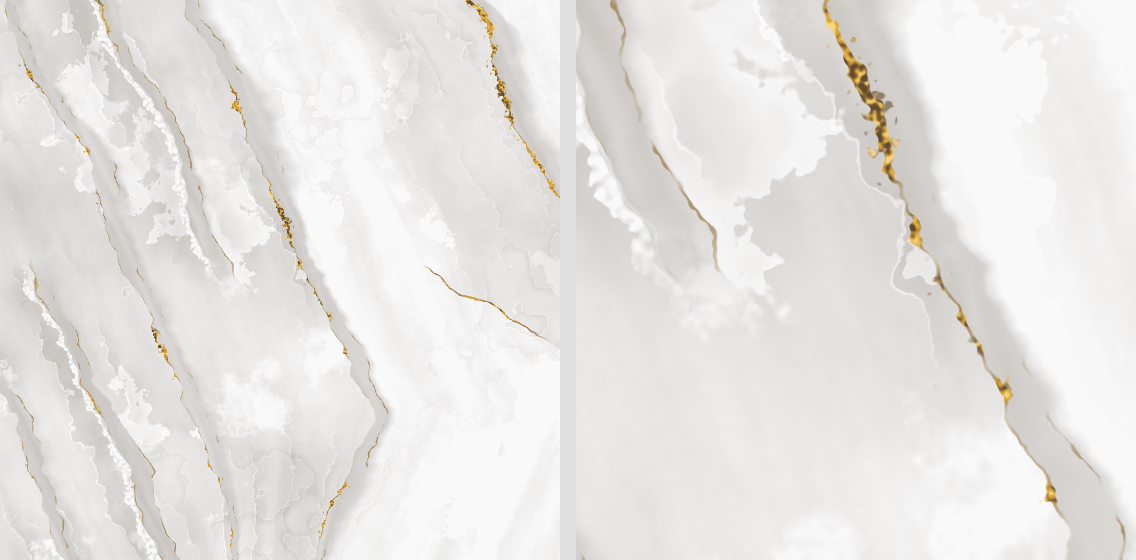
Left: the whole. Right: its middle third, enlarged.
Give the GLSL for this texture, as a three.js fragment shader.

```glsl
#define SLANT 0.45
#define VEIN_START 0.13
#define VEIN_STEP 0.165
#define EDGE 0.0015
#define SHADE vec3(0.79, 0.775, 0.76)
#define PALE vec3(0.892, 0.884, 0.876)
#define WHITE vec3(0.978, 0.976, 0.978)
#define GOLD vec3(0.84, 0.64, 0.22)
#define GLINT vec3(0.97, 0.84, 0.5)
#define UMBER vec3(0.38, 0.29, 0.19)
varying vec2 vUv;

vec2 randomGradient(vec2 cell) {
  vec3 h = fract(cell.xyx * vec3(0.1031, 0.103, 0.0973));
  h += dot(h, h.yzx + 33.33);
  return fract((h.xx + h.yz) * h.zy) * 2.0 - 1.0;
}

float noise(vec2 p) {
  vec2 i = floor(p), f = fract(p), e = vec2(1.0, 0.0);
  vec2 w = f * f * f * (f * (f * 6.0 - 15.0) + 10.0);
  float low = mix(dot(randomGradient(i), f), dot(randomGradient(i + e), f - e), w.x);
  float high = mix(dot(randomGradient(i + e.yx), f - e.yx), dot(randomGradient(i + 1.0), f - 1.0), w.x);
  return mix(low, high, w.y);
}

float fbm(vec2 p) {
  float sum = 0.0, amp = 0.6;
  for (int i = 0; i < 5; i++) {
    sum += amp * noise(p);
    p = mat2(1.6, 1.2, -1.2, 1.6) * p + 7.3;
    amp *= 0.5;
  }
  return sum;
}

float lineMask(float d, float halfWidth) {
  return 1.0 - smoothstep(halfWidth, halfWidth + EDGE, abs(d));
}

// Sideways wander of one vein along its length
float wander(float y, float id) {
  return 0.05 * noise(vec2(y * 5.0, id * 7.3 + 0.4)) + 0.024 * noise(vec2(y * 14.0, id * 3.7 + 0.3))
       + 0.009 * noise(vec2(y * 50.0, id * 5.1 + 0.6));
}

// Gold flakes, darkening to brown along some stretches
vec3 goldLeaf(vec2 p) {
  float grain = noise(p * 240.0) + 0.6 * noise(p * 110.0);
  vec3 leaf = mix(UMBER, GOLD, smoothstep(-0.5, 0.1, grain + 0.9 * noise(p * 14.0)));
  return mix(leaf, GLINT, smoothstep(0.05, 0.5, grain));
}

// Stacked growth layers: a bright rim with a shadow fading behind it
float growthLayers(float s) {
  float layer = fract(s);
  float rim = 1.0 - smoothstep(0.006, 0.025, abs(layer - 0.5));
  return 0.32 * rim - 0.24 * smoothstep(0.505, 0.53, layer) * (1.0 - smoothstep(0.53, 0.95, layer));
}

void main() {
  vec2 p = vUv;
  float cloud = fbm(p * 4.0 + 3.1), fine = fbm(p * 22.0 + 9.7), grit = noise(p * 150.0);
  // Coordinate across the slanted layers, folded back at the lower right
  float across = p.x + SLANT * p.y + 0.012 * fine + 0.0016 * grit;
  across += 0.9 * max(0.27 - p.y, 0.0) * smoothstep(0.35, 0.6, p.x);
  float bands = fbm(vec2(across * 15.0 + cloud, p.y * 2.2));
  float striae = noise(vec2(across * 75.0 + 2.0 * cloud, p.y * 5.0));

  // Broad zones: grey layers, white flow, grey pocket above a slanting ridge
  float mainVein = across - VEIN_START - 4.0 * VEIN_STEP - wander(p.y, 4.0);
  float edgeVein = across - VEIN_START - 7.0 * VEIN_STEP - wander(p.y, 7.0);
  float ridge = p.y - 0.93 + 0.55 * p.x + 0.03 * noise(vec2(p.x * 12.0, 2.4)) + 0.014 * fine;
  float flow = smoothstep(-EDGE, EDGE, mainVein - 0.025);
  float pocket = smoothstep(0.98, 1.1, across + 0.2 * cloud) * smoothstep(-0.003, 0.003, ridge)
               * (1.0 - smoothstep(-0.004, 0.004, edgeVein - 0.02));
  float tone = mix(0.57 + 0.8 * cloud + 0.4 * bands, 0.92 + 0.6 * bands, flow);
  tone = mix(tone, 0.53 + 0.6 * cloud + 0.2 * bands, pocket) + 0.07 * striae;

  // Ragged white crusts, bright at the rim and fading inward
  float crust = fbm(p * 3.6 + 21.0) + 0.3 * fine + 0.05 * grit - 0.1;
  float shell = smoothstep(0.0, 0.015 + 0.16 * smoothstep(-0.15, 0.15, cloud), crust);
  tone += (1.0 - 0.5 * pocket) * (0.5 * shell * exp(-5.0 * max(crust, 0.0))
        - 0.08 * (1.0 - shell) * exp(9.0 * min(crust, 0.0)) * (1.0 - flow));

  // Growth layers at two scales and fine mineral texture
  float layerMask = smoothstep(-0.2, 0.2, noise(p * 4.0 + 40.0) + 0.5 * fine) * (1.0 - 0.6 * flow);
  tone += layerMask * growthLayers(across * 10.0 + 0.8 * cloud + 0.4 * fine);
  float veilMask = smoothstep(0.0, 0.3, noise(p * 3.0 + 70.0) + 0.4 * fine);
  tone += 0.7 * veilMask * growthLayers(6.0 * cloud + across * 4.0 + 0.4 * fine);
  tone += 0.14 * fine + 0.05 * grit;

  // Veins: grey band, chalky crest, brown stain and gold flecks
  float stain = 0.0, gilt = 0.0;
  for (int i = 0; i < 8; i++) {
    if (i == 5 || i == 6) continue;
    float id = float(i), crested = (i == 1 || i == 3) ? 1.0 : 0.0;
    float d = across - VEIN_START - VEIN_STEP * id - wander(p.y, id);
    float run = mix(1.0, smoothstep(-0.04, 0.04, (id - 2.0) * (p.y - 0.51)), crested);
    float width = 0.026 + 0.026 * noise(vec2(p.y * 7.0, id + 0.5));
    float soft = 0.002 + 0.03 * smoothstep(-0.1, 0.3, noise(vec2(p.y * 4.0, id + 9.5)));
    float band = smoothstep(-EDGE, EDGE, d) * (1.0 - smoothstep(width - EDGE, width + soft, d));
    tone = mix(tone, 0.14 + 0.4 * bands + 0.25 * striae + 0.1 * fine, 0.9 * band * run);
    float crest = lineMask(d + 0.009, 0.005 + 0.016 * fine + 0.004 * grit) * crested * run;
    tone = mix(tone, 0.9 + 1.1 * grit, crest);
    tone -= 0.3 * crested * run * (1.0 - crest) * exp(-900.0 * (d + 0.03) * (d + 0.03));

    // Broken gilding on both edges of the band, with loose crumbs
    float patches = noise(vec2(p.y * 9.0, id * 4.3 + 0.5)) + 0.6 * noise(p * 50.0);
    float nearLine = smoothstep(-0.25, 0.2, patches) * lineMask(d, 0.0002);
    float farLine = smoothstep(0.0, 0.3, -patches) * lineMask(d - width, 0.0003 + 0.002 * grit);
    stain = max(stain, 0.65 * run * max(nearLine, farLine));
    float leaf = lineMask(d + 0.004 * grit, 0.012 * max(patches - 0.1, 0.0) + 0.002 * grit);
    float crumbs = smoothstep(0.25, 0.4, grit + patches - 0.25) * lineMask(d, 0.01) * 0.6;
    gilt = max(gilt, run * (1.0 - 0.5 * crested) * smoothstep(0.05, 0.2, patches) * max(leaf, crumbs));
  }

  // Gilded crack along the ridge
  float ridgeRun = smoothstep(0.75, 0.78, p.x) * (1.0 - smoothstep(0.94, 0.99, p.x));
  stain = max(stain, 0.8 * ridgeRun * lineMask(ridge, 0.0008));
  gilt = max(gilt, ridgeRun * lineMask(ridge, 0.001 + 0.004 * grit) * smoothstep(-0.1, 0.15, noise(p * 24.0)));

  vec3 color = mix(SHADE, PALE, clamp(tone * 2.0, 0.0, 1.0));
  color = mix(color, WHITE, clamp(tone * 2.0 - 1.0, 0.0, 1.0));
  color = mix(color, mix(UMBER, GOLD, 0.4), stain);
  gl_FragColor = vec4(mix(color, goldLeaf(p), gilt), 1.0);
}
```
